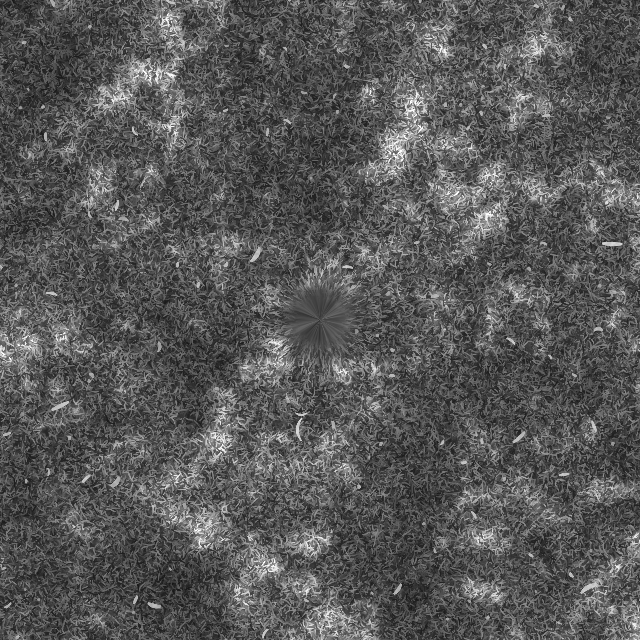
A three.js fragment shader for this texture:

```glsl
// Mown grass seen from above in grey: layers of short random blades over
// dark soil, brightened by noise patches and straw tufts, with scattered
// pale leaves and a soft radial smear around the centre.
varying vec2 vUv;

const float SOIL = 0.22;
const float BLADE_DARK = 0.13;
const float BLADE_LIGHT = 0.57;
const float BLADE_CELLS = 105.0;
const float BLADE_HALF_LENGTH = 0.0068;
const float BLADE_HALF_WIDTH = 0.0011;
const int BLADE_LAYERS = 7;
const float EDGE = 0.0011;
const float PATCH_GAIN = 0.75;
const float STRAW_GAIN = 0.22;
const float LEAF_TONE = 0.74;
const float SMEAR_RADIUS = 0.062;
const float SMEAR_TONE = 0.30;
const vec2 CENTRE = vec2(0.5);

vec3 hash3(vec2 p) {
  vec3 q = fract(p.xyx * vec3(0.1031, 0.1030, 0.0973));
  q += dot(q, q.yxz + 33.33);
  return fract((q.xxy + q.yzz) * q.zyx);
}

float noise(vec2 p) {
  vec2 i = floor(p);
  vec2 f = fract(p);
  f = f * f * (3.0 - 2.0 * f);
  float low = mix(hash3(i).x, hash3(i + vec2(1.0, 0.0)).x, f.x);
  float high = mix(hash3(i + vec2(0.0, 1.0)).x, hash3(i + 1.0).x, f.x);
  return mix(low, high, f.y);
}

float fbm(vec2 p) {
  float sum = 0.0;
  float amp = 0.5;
  for (int i = 0; i < 4; i++) {
    sum += amp * noise(p);
    p = mat2(1.6, 1.2, -1.2, 1.6) * p + 7.3;
    amp *= 0.55;
  }
  return sum / 1.01;
}

// Coverage of a tapered, slightly bent stroke centred on the origin.
float stroke(vec2 p, float angle, float halfLength, float halfWidth, float bend) {
  float c = cos(angle);
  float s = sin(angle);
  vec2 q = vec2(c * p.x + s * p.y, c * p.y - s * p.x);
  float t = q.x / halfLength;
  q.y += bend * halfLength * (t * t - 0.4);
  float width = halfWidth * (1.0 - 0.55 * t * t);
  float side = 1.0 - smoothstep(width - 0.5 * EDGE, width + 0.5 * EDGE, abs(q.y));
  return side * (1.0 - smoothstep(halfLength - EDGE, halfLength, abs(q.x)));
}

// Overlapping blades; near the centre they turn to point outwards.
float grass(vec2 p) {
  float tone = SOIL + 0.16 * (noise(p * 190.0) - 0.5);
  vec2 away = p - CENTRE;
  float radial = 1.0 - smoothstep(SMEAR_RADIUS * 0.8, SMEAR_RADIUS * 2.0, length(away));
  float outward = atan(away.y, away.x);
  for (int layer = 0; layer < BLADE_LAYERS; layer++) {
    float seed = float(layer);
    vec2 g = p * BLADE_CELLS + seed * vec2(0.37, 0.61);
    for (int k = 0; k < 9; k++) {
      vec2 id = floor(g) + vec2(mod(float(k), 3.0), floor(float(k) / 3.0)) - 1.0;
      vec3 place = hash3(id + seed * 131.0 + 5.0);
      vec3 look = hash3(id + seed * 157.0 + 411.0);
      float angle = place.z * 6.2832;
      angle = mix(angle, outward + (place.z - 0.5) * 0.7, step(look.z, radial));
      float cover = stroke((g - id - place.xy) / BLADE_CELLS, angle,
        BLADE_HALF_LENGTH * (0.6 + 0.6 * look.y), BLADE_HALF_WIDTH,
        (look.z - 0.5) * 0.7);
      float shade = mix(BLADE_DARK, BLADE_LIGHT, look.x);
      tone = mix(tone, shade, cover * 0.9);
    }
  }
  return tone;
}

// Sparse pale leaves and chips: coverage in x, tone in y.
vec2 leaves(vec2 p, float cells, float chance, float halfLength, float halfWidth) {
  vec2 result = vec2(0.0, LEAF_TONE);
  vec2 id = floor(p * cells);
  vec3 place = hash3(id + cells * 19.0);
  vec3 look = hash3(id + cells * 43.0);
  vec2 q = p - (id + 0.2 + 0.6 * place.xy) / cells;
  float size = 0.5 + 0.7 * look.y;
  float cover = stroke(q, place.z * 6.2832, halfLength * size,
    halfWidth * (0.7 + 0.5 * look.z), (look.z - 0.5) * 0.9);
  result.x = cover * step(look.x, chance);
  result.y += 0.2 * (look.y - 0.5) + 0.1 * (noise(p * 300.0) - 0.5);
  return result;
}

void main() {
  vec2 p = vUv;
  // Turf with broad light and dark areas.
  float broad = fbm(p * 5.0 + 3.7);
  float tufts = fbm(p * 26.0 + 11.0);
  float tone = grass(p) * (1.0 + PATCH_GAIN * (broad - 0.5) + 0.55 * (tufts - 0.5));
  // Dry straw gathers in the lighter areas.
  float straw = smoothstep(0.53, 0.78, 0.6 * tufts + 0.4 * broad + 0.04);
  tone += STRAW_GAIN * straw * (0.4 + 1.8 * tone);
  // Leaves in three sizes.
  vec2 large = leaves(p, 7.0, 0.22, 0.016, 0.0034);
  vec2 medium = leaves(p + 0.031, 15.0, 0.17, 0.008, 0.0026);
  vec2 small = leaves(p + 0.017, 29.0, 0.12, 0.0045, 0.0024);
  tone = mix(tone, small.y, small.x * 0.8);
  tone = mix(tone, medium.y, medium.x * 0.9);
  tone = mix(tone, large.y, large.x);
  // Radial smear: noise that depends mostly on direction.
  vec2 away = p - CENTRE;
  float r = length(away);
  vec2 dir = away / max(r, 0.0001);
  float streaks = 0.14 * (noise(dir * 13.0 + r * 18.0 + 40.0) - 0.5)
    + 0.16 * (noise(dir * 2.5 + 60.0) - 0.5);
  float smear = 1.0 - smoothstep(SMEAR_RADIUS * 0.4, SMEAR_RADIUS * 1.25, r);
  tone = mix(tone, SMEAR_TONE + streaks, smear);
  gl_FragColor = vec4(vec3(clamp(tone, 0.0, 1.0)), 1.0);
}
```
